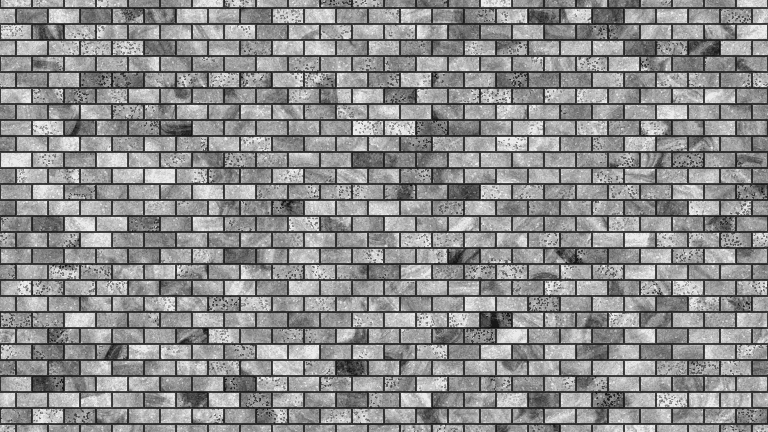
A Shadertoy shader for this texture:

```glsl
// A wall of grey stone bricks in running bond with thin dark joints.
// Each brick is cut at a random place and angle from a procedural stone:
// warped layered sines give clouds and bands, cellular noise gives pits.

const vec2  BRICKS       = vec2(24.0, 27.0);  // repeats across and down
const float BRICK_ASPECT = 2.0;               // brick width / row height
const float JOINT_WIDTH  = 0.085;             // in row heights
const float JOINT_TONE   = 0.06;
const float STONE_TONE   = 0.70;
const float TONE_SPREAD  = 0.22;              // brightness range between bricks
const float DARK_BRICK   = 0.27;              // extra depth of the rare dark bricks
const float CLOUD_DEPTH  = 0.14;
const float BAND_DEPTH   = 0.12;
const float GRAIN_DEPTH  = 0.15;
const float STAIN_DEPTH  = 0.32;
const float PIT_DEPTH    = 0.36;
const float PIT_SCALE    = 6.5;               // pit cells per row height

vec3 hash3(vec2 p) {
    vec3 q = fract(p.xyx * vec3(0.1031, 0.1030, 0.0973));
    q += dot(q, q.yxz + 33.33);
    return fract((q.xxy + q.yzz) * q.zyx);
}

mat2 rotation(float angle) {
    float c = cos(angle), s = sin(angle);
    return mat2(c, s, -s, c);
}

// Sum of rotated, mutually warped sines, about -1 to 1
float layeredSines(vec2 p) {
    mat2 turn = rotation(0.9) * 1.75;
    float sum = 0.0, amplitude = 0.5;
    for (int i = 0; i < 5; i++) {
        p = turn * p + 2.3;
        p += 0.7 * sin(p.yx * 1.3 + float(i));
        sum += amplitude * sin(p.x + sin(p.y));
        amplitude *= 0.62;
    }
    return sum;
}

// Cellular noise: x = distance to the nearest point, y = random value of its cell
vec2 cellular(vec2 p) {
    vec2 base = floor(p), nearest = vec2(8.0, 0.0);
    for (int y = -1; y <= 1; y++)
    for (int x = -1; x <= 1; x++) {
        vec2 cell = base + vec2(x, y);
        vec3 random = hash3(cell);
        float d = length(cell + random.xy - p);
        if (d < nearest.x) nearest = vec2(d, random.z);
    }
    return nearest;
}

// Grey tone of one brick; p in row heights from its corner
float stoneTone(vec2 p, vec2 id) {
    vec3 look = hash3(id + 17.0);
    vec3 cut  = hash3(id + 91.0);
    vec3 wear = hash3(id + 143.0);
    vec2 q = rotation(6.2832 * cut.z) * p + 60.0 * cut.xy;

    float tone = STONE_TONE + TONE_SPREAD * (look.x - 0.5);
    tone -= DARK_BRICK * pow(look.y, 7.0);

    // Soft clouds
    float clouds = layeredSines(q * 0.9);
    tone += CLOUD_DEPTH * clouds;

    // Curved sediment bands, strong in some bricks only
    float bandPhase = q.y * mix(3.0, 8.0, cut.x) + 2.2 * layeredSines(q * 0.45);
    float bands = 0.6 * sin(bandPhase) + 0.4 * sin(2.7 * bandPhase + clouds);
    tone += BAND_DEPTH * look.z * look.z * bands;
    float vein = 1.0 - smoothstep(0.0, 0.16, abs(sin(0.5 * bandPhase + 0.4 * clouds)));
    tone += 0.16 * (wear.x - 0.45) * vein;

    // Fine mottled grain
    vec2 grain = cellular(q * 11.0);
    tone += GRAIN_DEPTH * (grain.y - 0.5) * (1.0 - 0.5 * grain.x);

    // Dark stains on a third of the bricks
    float stain = smoothstep(0.05, 0.75, layeredSines(q * 0.7 + 31.0));
    tone -= STAIN_DEPTH * stain * smoothstep(0.6, 0.95, wear.y);

    // Clustered pits and a few pale flecks
    vec2 pit = cellular(q * PIT_SCALE + 0.5 * clouds);
    float spot = 1.0 - smoothstep(0.25, 0.55, pit.x);
    float cluster = smoothstep(-0.2, 0.5, clouds) * smoothstep(0.35, 0.8, wear.z);
    tone -= PIT_DEPTH * spot * cluster * step(0.5, pit.y);
    tone += 0.14 * spot * step(pit.y, 0.07);

    return clamp(tone, 0.09, 0.92);
}

void mainImage(out vec4 fragColor, in vec2 fragCoord) {
    // Running bond: half rows at top and bottom, even rows shifted by half a brick
    vec2 grid = fragCoord / iResolution.xy * BRICKS;
    grid.y += 0.5;
    grid.x += 0.5 * (1.0 - mod(floor(grid.y), 2.0));
    vec2 id = floor(grid);
    vec2 local = fract(grid);
    id.x = mod(id.x, BRICKS.x);

    // Distance to the nearest joint centre, in row heights
    vec2 toEdge = (0.5 - abs(local - 0.5)) * vec2(BRICK_ASPECT, 1.0);
    float pixel = BRICKS.y / iResolution.y;
    float edge = min(toEdge.x, toEdge.y) - 0.5 * JOINT_WIDTH;
    float brick = smoothstep(-0.5 * pixel, 0.5 * pixel, edge);

    float stone = stoneTone(local * vec2(BRICK_ASPECT, 1.0), id);
    fragColor = vec4(vec3(mix(JOINT_TONE, stone, brick)), 1.0);
}
```
